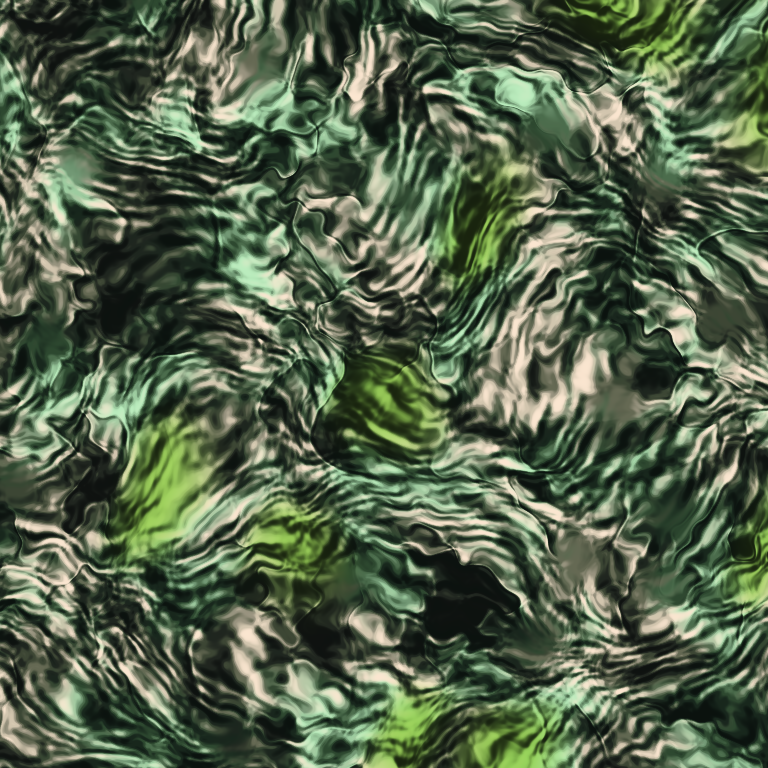
A WebGL 1 fragment shader for this texture:

```glsl
precision highp float;
// Tangled, feathery foliage: noise smeared along a wandering direction makes
// strands and barbs, layered sines curl them, and crinkled folds add pale rims.
// Cellular noise scatters out-of-focus patches and small fresh green glows.

uniform vec2 u_resolution;

const float LEAN = -0.42;          // mean strand direction, radians
const float WANDER = 0.6;          // how far the direction strays
const float BARB_ANGLE = 0.65;     // barbs slant away from their strand
const float CLUMP_SCALE = 7.5;
const float STRAND_SCALE = 31.0;
const float BARB_SCALE = 88.0;
const float GRAIN_SCALE = 120.0;
const float FOLD_SCALE = 7.0;
const float STRAND_STEP = 0.0098;
const float BARB_STEP = 0.0037;
const float CURL_SIZE = 0.026;
const float CRINKLE = 0.0042;
const float RIM_WIDTH = 0.085;
const float CONTRAST = 1.75;

const vec3 BLACK_SHADE = vec3(0.05, 0.07, 0.06);
const vec3 DEEP_SHADE  = vec3(0.11, 0.15, 0.12);
const vec3 MOSS        = vec3(0.21, 0.28, 0.20);
const vec3 SAGE        = vec3(0.35, 0.42, 0.32);
const vec3 LICHEN      = vec3(0.53, 0.59, 0.49);
const vec3 PALE_TIP    = vec3(0.73, 0.79, 0.67);
const vec3 CREAM       = vec3(0.87, 0.92, 0.80);
const vec3 FRESH_GREEN = vec3(0.44, 0.57, 0.30);
const vec3 TEAL_TINT   = vec3(0.84, 1.01, 0.93);
const vec3 EARTH_TINT  = vec3(1.13, 0.98, 1.02);

vec2 hash2(vec2 p) {
  vec3 q = fract(p.xyx * vec3(0.1031, 0.1030, 0.0973));
  q += dot(q, q.yzx + 33.33);
  return fract((q.xx + q.yz) * q.zy);
}

float cornerSlope(vec2 cell, vec2 offset) {
  float a = 6.2832 * hash2(cell + 71.0).x;
  return dot(vec2(cos(a), sin(a)), offset);
}

// Gradient noise scaled to a standard deviation of about one
float noise(vec2 p) {
  vec2 i = floor(p), f = fract(p);
  vec2 w = f * f * (3.0 - 2.0 * f);
  vec2 e = vec2(1.0, 0.0);
  float low = mix(cornerSlope(i, f), cornerSlope(i + e.xy, f - e.xy), w.x);
  float high = mix(cornerSlope(i + e.yx, f - e.yx), cornerSlope(i + e.xx, f - e.xx), w.x);
  return 4.7 * mix(low, high, w.y);
}

// Soft round spots in a share of the cells
float cellSpots(vec2 p, float share, float radius) {
  vec2 home = floor(p);
  float spot = 0.0;
  for (int y = -1; y <= 1; y++) {
    for (int x = -1; x <= 1; x++) {
      vec2 cell = home + vec2(float(x), float(y));
      float d = length(cell + hash2(cell) - p);
      float chosen = step(hash2(cell + 19.0).y, share);
      spot = max(spot, chosen * (1.0 - smoothstep(0.2 * radius, radius, d)));
    }
  }
  return spot;
}

// Layered sines, turned between layers so that no grid shows
vec2 curl(vec2 p) {
  float size = CURL_SIZE, freq = 13.0;
  mat2 turn = mat2(0.8, 0.6, -0.6, 0.8);
  vec2 q = p;
  for (int i = 0; i < 4; i++) {
    q += size * sin(freq * (turn * q.yx) + vec2(1.3, 4.1) * float(i + 1));
    turn *= mat2(0.36, 0.93, -0.93, 0.36);
    size *= 0.5;
    freq *= 1.85;
  }
  return q;
}

// Tone change across a contour, with a pale rim and a dark line beside it
float foldTone(vec2 p, float width, float rimGain) {
  float f = noise(p);
  float pale = exp(-pow(f / width, 2.0));
  float dark = exp(-pow((f + 2.2 * width) / width, 2.0));
  return 0.6 * (smoothstep(-width, width, f) - 0.5) + rimGain * (1.3 * pale - 1.1 * dark);
}

vec3 foliageRamp(float t) {
  vec3 c = mix(BLACK_SHADE, DEEP_SHADE, smoothstep(0.0, 0.13, t));
  c = mix(c, MOSS, smoothstep(0.16, 0.40, t));
  c = mix(c, SAGE, smoothstep(0.43, 0.66, t));
  c = mix(c, LICHEN, smoothstep(0.68, 0.84, t));
  c = mix(c, PALE_TIP, smoothstep(0.84, 0.94, t));
  return mix(c, CREAM, smoothstep(0.95, 1.0, t));
}

void main() {
  vec2 uv = gl_FragCoord.xy / u_resolution.y;
  vec2 p = curl(uv);

  // Crinkles: strong in some places, faint in others
  vec2 ripple = vec2(noise(uv * 34.0), noise(uv * 34.0 + 50.0));
  float rough = smoothstep(-0.8, 1.2, noise(uv * 6.0 + 90.0));
  vec2 crinkled = p + CRINKLE * ripple * (0.4 + rough);
  p = mix(p, crinkled, 0.5);

  // Strands and barbs: average noise along their directions
  float angle = LEAN + WANDER * noise(uv * 3.5 + 5.0);
  vec2 along = vec2(cos(angle), sin(angle));
  vec2 slant = vec2(cos(angle + BARB_ANGLE), sin(angle + BARB_ANGLE));
  float strands = 0.0, barbs = 0.0;
  for (int i = -4; i <= 4; i++) {
    float s = float(i);
    strands += noise((p + along * s * STRAND_STEP) * STRAND_SCALE);
    barbs += noise((p + slant * s * BARB_STEP) * BARB_SCALE + 37.0);
  }
  strands *= 0.25;
  barbs *= 0.33;
  float grain = noise(crinkled * GRAIN_SCALE);

  // Folds: large and small contours with broken rims
  float broken = smoothstep(-0.4, 0.9, noise(uv * 11.0 + 80.0));
  float folds = foldTone(crinkled * FOLD_SCALE + 11.0, RIM_WIDTH, broken)
    + foldTone(crinkled * FOLD_SCALE * 2.1 + 31.0, 1.8 * RIM_WIDTH, 0.8 * rough);

  // Tone, calmer inside the blurred patches
  float blur = cellSpots(uv * 7.0 + 3.0, 0.32, 0.36);
  float clumps = noise(p * CLUMP_SCALE + 23.0);
  float detail = 0.52 * strands + 0.52 * barbs + 0.25 * grain + folds;
  float tone = 0.46 * clumps + detail * (1.0 - 0.92 * blur);
  float level = 1.0 / (1.0 + exp(-CONTRAST * tone));

  // Colour: teal to earthy drift, then fresh green glows
  vec3 color = foliageRamp(level);
  float drift = smoothstep(-1.5, 1.5, noise(p * 9.0 + 60.0) + 0.4 * barbs);
  color *= mix(TEAL_TINT, EARTH_TINT, drift);
  float glow = cellSpots(p * 5.0 + 7.0, 0.34, 0.5);
  vec3 fresh = FRESH_GREEN * vec3(0.96, 1.06, 0.72) * (0.25 + 1.1 * level);
  color = mix(color, fresh, 0.85 * glow);
  gl_FragColor = vec4(color, 1.0);
}
```
